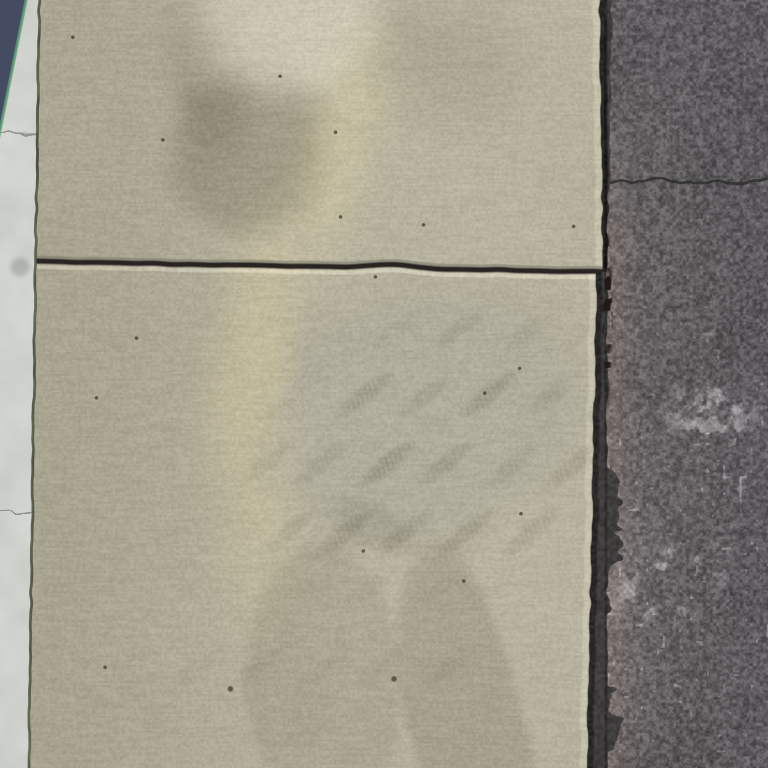
This texture is drawn by a three.js fragment shader. Its source:

```glsl
// Overhead view of weathered pavement: two brushed concrete slabs with a joint,
// a pale curb strip at the left and a tarred seam with asphalt at the right.
// Soft ellipses form the stains, value noise the grain, wobbling lines the cracks.
varying vec2 vUv;

float hash(vec2 p) {
  p = fract(p * vec2(0.1031, 0.1137));
  p += dot(p, p.yx + 33.33);
  return fract((p.x + p.y) * p.x * 17.3);
}

float noise(vec2 p) {
  vec2 i = floor(p), f = fract(p);
  f = f * f * (3.0 - 2.0 * f);
  return mix(mix(hash(i), hash(i + vec2(1, 0)), f.x),
             mix(hash(i + vec2(0, 1)), hash(i + vec2(1, 1)), f.x), f.y);
}

float fbm(vec2 p) {
  float sum = 0.0, amp = 0.5;
  for (int i = 0; i < 4; i++) {
    sum += amp * noise(p);
    p = p * 2.03 + 17.1;
    amp *= 0.5;
  }
  return sum / 0.9375;
}

// 1 inside a tilted ellipse, falling to 0 across a band of relative width soft
float blob(vec2 p, vec2 center, vec2 radius, float tilt, float soft) {
  float c = cos(tilt), s = sin(tilt);
  vec2 q = mat2(c, -s, s, c) * (p - center) / radius;
  return 1.0 - smoothstep(1.0 - soft, 1.0 + soft, length(q));
}

float line(float d, float halfWidth) {
  return 1.0 - smoothstep(halfWidth * 0.5, halfWidth * 1.5, abs(d));
}

float step2(float edge, float x) {
  return smoothstep(edge - 0.0012, edge + 0.0012, x);
}

// Diagonal scuffs repeated on a staggered lattice, each with fine ribs
float scuffs(vec2 p) {
  vec2 g = p / vec2(0.082, 0.088);
  g.x += 0.35 * floor(g.y);
  vec2 id = floor(g);
  vec2 q = (fract(g) - 0.5) * vec2(0.082, 0.088);
  q += 0.012 * (vec2(hash(id), hash(id + 7.0)) - 0.5);
  float ribs = 0.8 + 0.2 * sin((p.x + 0.3 * p.y) * 900.0);
  return blob(q, vec2(0), vec2(0.040, 0.010), 0.68, 0.5) * ribs * (0.4 + 0.6 * hash(id + 3.0));
}

vec3 concrete(vec2 p) {
  vec2 w = p + 0.03 * (vec2(fbm(p * 9.0), fbm(p * 9.0 + 40.0)) - 0.5);
  vec3 col = mix(vec3(0.665, 0.645, 0.565), vec3(0.715, 0.695, 0.615), smoothstep(0.05, 0.5, p.x));
  col += 0.035 * (fbm(p * 5.0) - 0.5);
  // Yellowish drifts
  float warm = blob(w, vec2(0.44, 0.80), vec2(0.045, 0.13), -0.25, 0.7)
             + blob(w, vec2(0.335, 0.57), vec2(0.045, 0.13), -0.15, 0.7)
             + 0.8 * blob(w, vec2(0.335, 0.38), vec2(0.05, 0.14), 0.0, 0.8);
  col += warm * vec3(0.045, 0.038, 0.005);
  // Damp and pale stains on the upper slab
  float damp = blob(w, vec2(0.325, 0.80), vec2(0.10, 0.10), -0.5, 0.3);
  damp += 0.6 * blob(w, vec2(0.27, 0.89), vec2(0.05, 0.08), 0.3, 0.6);
  damp += 0.5 * blob(w, vec2(0.57, 0.92), vec2(0.09, 0.07), -0.5, 0.8);
  col -= 0.085 * damp;
  col += 0.075 * blob(w, vec2(0.37, 0.97), vec2(0.115, 0.10), 0.5, 0.3);
  // Stains on the lower slab
  float worn = blob(w, vec2(0.55, 0.46), vec2(0.22, 0.16), 0.2, 0.25);
  col -= worn * vec3(0.025, 0.022, 0.008);
  col -= 0.045 * blob(w, vec2(0.42, 0.11), vec2(0.10, 0.19), 0.0, 0.12);
  col -= 0.06 * blob(w, vec2(0.605, 0.07), vec2(0.075, 0.23), 0.18, 0.12);
  col -= 0.05 * blob(w, vec2(0.48, 0.32), vec2(0.055, 0.025), -0.5, 0.5);
  float trodden = blob(p, vec2(0.57, 0.41), vec2(0.24, 0.16), 0.3, 0.35)
                + 0.4 * blob(p, vec2(0.45, 0.13), vec2(0.26, 0.06), 0.0, 0.5);
  col -= 0.085 * scuffs(p) * trodden;
  // Brushed lines, grain and dark specks
  col += 0.035 * (noise(p * vec2(45.0, 420.0)) - 0.5);
  col += 0.055 * (noise(p * 330.0) - 0.5);
  vec2 cell = floor(p * 26.0);
  vec2 spot = fract(p * 26.0) - 0.25 - 0.5 * vec2(hash(cell), hash(cell + 5.0));
  float speck = step(0.965, hash(cell + 9.0)) * blob(spot, vec2(0), vec2(0.06), 0.0, 0.4);
  speck += blob(p, vec2(0.300, 0.103), vec2(0.0035), 0.0, 0.4);
  speck += blob(p, vec2(0.513, 0.116), vec2(0.0035), 0.0, 0.4);
  return mix(col, vec3(0.25, 0.22, 0.19), 0.75 * min(speck, 1.0));
}

vec3 asphalt(vec2 p) {
  vec3 col = vec3(0.365, 0.355, 0.365) + 0.07 * (fbm(p * 7.0) - 0.5);
  float dust = exp(-max(p.x - 0.79, 0.0) * 26.0) * smoothstep(0.95, 0.6, p.y);
  col += dust * vec3(0.13, 0.10, 0.07);
  col += 0.16 * (noise(p * 230.0) - 0.5) + 0.10 * (noise(p * 430.0) - 0.5);
  float chips = smoothstep(0.86, 0.97, noise(p * 140.0 + 8.0)) * smoothstep(0.8, 0.3, p.y);
  float scrape = blob(p, vec2(0.93, 0.46), vec2(0.06, 0.045), 0.3, 0.6)
               + blob(p, vec2(0.87, 0.24), vec2(0.07, 0.04), 0.4, 0.6);
  col += 0.16 * chips + 0.22 * scrape * smoothstep(0.56, 0.72, fbm(p * 45.0));
  float crackY = 0.765 + 0.016 * (fbm(vec2(p.x * 28.0, 2.0)) - 0.5);
  return mix(col, vec3(0.17), 0.8 * line(p.y - crackY, 0.0018));
}

vec3 curb(vec2 p) {
  vec3 col = vec3(0.81, 0.82, 0.80) + 0.07 * (fbm(p * 30.0) - 0.5);
  float wobble = 0.008 * (noise(p * 90.0) - 0.5);
  float crack = line(p.y - 0.827 + wobble, 0.0011) + line(p.y - 0.333 + wobble, 0.0011);
  col -= 0.25 * crack + 0.12 * blob(p, vec2(0.026, 0.652), vec2(0.012), 0.0, 0.5);
  float edge = 0.034 - (1.0 - p.y) * 0.2;
  col = mix(vec3(0.27, 0.30, 0.38), col, step2(edge, p.x));
  return mix(col, vec3(0.35, 0.62, 0.45), 0.8 * line(p.x - edge, 0.002));
}

void main() {
  vec2 p = vUv;
  float ragged = noise(vec2(p.y * 70.0, 4.0)) - 0.5;
  float curbX = 0.0375 + 0.0135 * p.y + 0.002 * ragged;
  float jointY = 0.6603 - 0.0183 * p.x + 0.004 * exp(-pow((p.x - 0.51) * 28.0, 2.0));
  jointY += 0.0015 * (noise(vec2(p.x * 40.0, 1.0)) - 0.5);
  float slabX = mix(mix(0.764, 0.777, p.y / 0.645), mix(0.785, 0.780, (p.y - 0.645) / 0.355),
                    step2(jointY, p.y)) + 0.003 * ragged;
  float bleed = smoothstep(0.45, 0.62, fbm(vec2(p.y * 24.0, 9.0))) * smoothstep(0.44, 0.36, p.y);
  float tarX = 0.791 + 0.005 * smoothstep(0.6, 1.0, p.y) + 0.004 * ragged
             + bleed * (0.008 + 0.016 * noise(p * 110.0));

  // Slabs with a shadowed joint and a bright lip below it
  vec3 col = concrete(p);
  col += 0.10 * line(p.y - jointY + 0.0075, 0.0025) + 0.06 * line(p.x - slabX + 0.005, 0.004);
  col = mix(col, vec3(0.42, 0.43, 0.38), 0.5 * line(p.y - jointY - 0.004, 0.003));
  col = mix(col, vec3(0.16, 0.14, 0.13), line(p.y - jointY, 0.0032));

  // Curb strip with a dirty boundary
  col = mix(curb(p), col, step2(curbX, p.x));
  vec3 dirt = mix(vec3(0.22, 0.20, 0.18), vec3(0.34, 0.38, 0.28), noise(p * 60.0));
  col = mix(col, dirt, 0.85 * line(p.x - curbX, 0.0018));

  // Tar seam between slab and asphalt
  vec3 tar = vec3(0.25, 0.24, 0.24) + 0.08 * (noise(p * 250.0) - 0.5);
  tar -= 0.09 * line(p.x - slabX - 0.004, 0.004) + 0.06 * line(p.x - 0.789, 0.002);
  vec3 road = mix(tar, asphalt(p), step2(tarX, p.x));
  col = mix(col, road, step2(slabX, p.x));
  float crumbs = blob(p, vec2(0.791, 0.59), vec2(0.006, 0.10), 0.0, 0.4);
  col = mix(col, vec3(0.12, 0.10, 0.09), crumbs * smoothstep(0.5, 0.7, noise(p * 120.0)));
  gl_FragColor = vec4(clamp(col, 0.0, 1.0), 1.0);
}
```
